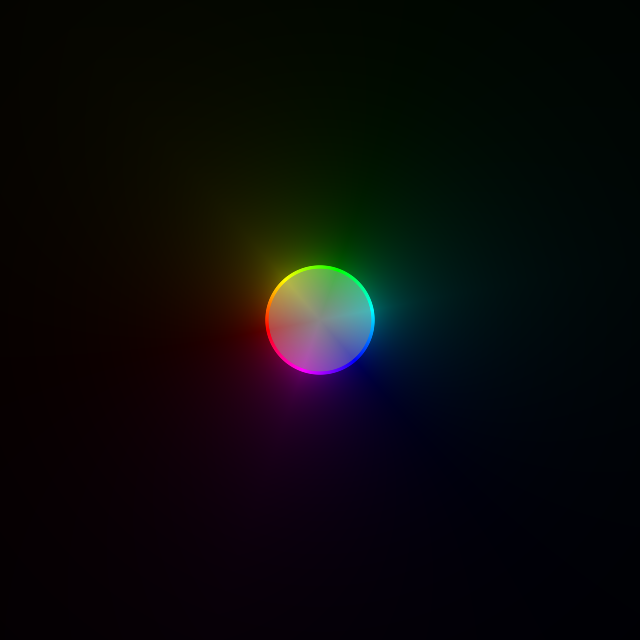
Write a Shadertoy shader that draws this background.

```glsl
#define DISC_RADIUS 0.0855
#define RING_WIDTH 0.0052
#define HUE_OFFSET 0.53
#define GLOW_STRENGTH 0.40
#define GLOW_FALLOFF 1.5
#define CORE_GREY 0.53
#define DISC_LOW 0.25
#define DISC_HIGH 0.73

const float TAU = 6.2831853;

// Fully saturated colour for a hue in turns
vec3 hueColor(float hue) {
    return clamp(abs(mod(hue * 6.0 + vec3(0.0, 4.0, 2.0), 6.0) - 3.0) - 1.0, 0.0, 1.0);
}

// Coverage of a disc with a one-pixel soft edge
float discMask(float dist, float radius, float pixel) {
    return 1.0 - smoothstep(-0.5 * pixel, 0.5 * pixel, dist - radius);
}

void mainImage(out vec4 fragColor, in vec2 fragCoord) {
    float pixel = 1.0 / min(iResolution.x, iResolution.y);
    vec2 p = (fragCoord - 0.5 * iResolution.xy) * pixel;
    float dist = length(p);

    // Colour wheel, with a tiny shift to keep the angle defined at the centre
    vec3 wheel = hueColor(HUE_OFFSET - atan(p.y, p.x + 1e-6) / TAU);

    // Halo fading outwards
    vec3 color = wheel * GLOW_STRENGTH * pow(DISC_RADIUS / max(dist, DISC_RADIUS), GLOW_FALLOFF);

    // Bright rim
    color = mix(color, wheel, discMask(dist, DISC_RADIUS, pixel));

    // Pale interior, grey at the centre
    vec3 tint = mix(vec3(DISC_LOW), vec3(DISC_HIGH), wheel);
    vec3 interior = mix(vec3(CORE_GREY), tint, min(dist / DISC_RADIUS, 1.0));
    color = mix(color, interior, discMask(dist, DISC_RADIUS - RING_WIDTH, pixel));

    fragColor = vec4(color, 1.0);
}
```
